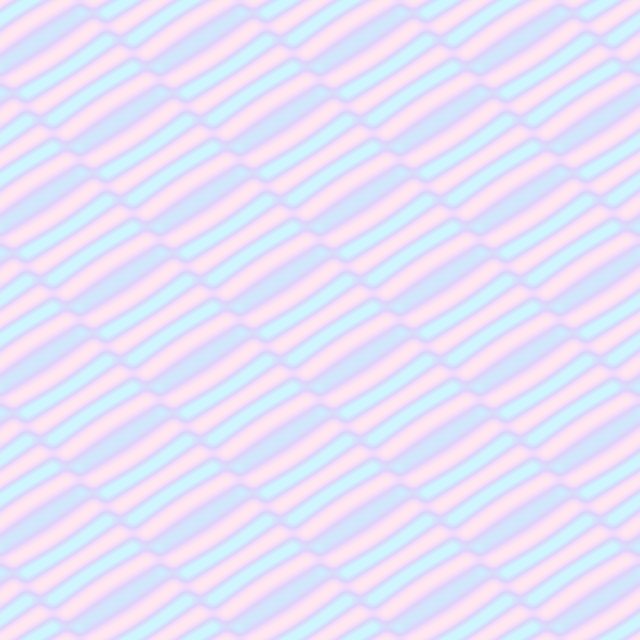
This pattern is drawn by a Shadertoy shader. Its source:

```glsl
// Pastel diagonal brush bands on a diamond lattice, four repeats each way.
// Each diamond holds three slanted strokes, one swollen into a pale lens;
// strokes fade at the diamond ends, and a signed wave picks the colour.

const float PI = 3.14159265;

// Soft ramp from pink troughs through lavender to cyan crests.
vec3 pastelRamp(float level) {
    vec3 color = vec3(0.995, 0.905, 0.935);
    color = mix(color, vec3(0.96, 0.86, 0.98), smoothstep(-0.95, -0.35, level));
    color = mix(color, vec3(0.87, 0.83, 0.98), smoothstep(-0.45, 0.10, level));
    color = mix(color, vec3(0.82, 0.90, 0.985), smoothstep(0.10, 0.52, level));
    return mix(color, vec3(0.81, 0.965, 1.0), smoothstep(0.50, 0.85, level));
}

// Strokes of one diamond: "along" is zero at its middle, "across" has period 1.
float strokeWave(float along, float across) {
    // Slant the strokes and measure the wrapped distance to the lens axis.
    float offset = fract(across - 0.21 * along) - 0.5;

    // Swell the lens in the middle, pushing its neighbours outward.
    float middle = cos(PI * clamp(along, -0.5, 0.5));
    offset -= 0.022 * middle * middle * sin(2.0 * PI * offset);

    // Three crests per period, with the lens crest held to pale blue.
    float wave = cos(6.0 * PI * offset);
    float lens = smoothstep(0.16, 0.06, abs(offset))
               * smoothstep(0.52, 0.36, abs(along));
    wave *= 1.0 - 0.43 * lens;

    // Taper at both ends.
    return wave * smoothstep(0.57, 0.40, abs(along));
}

void mainImage(out vec4 fragColor, in vec2 fragCoord) {
    vec2 p = 4.0 * fragCoord / iResolution.y;

    // Diagonal axes turn the diamond lattice into unit squares.
    float along = p.x + p.y;
    float across = p.x - p.y;
    float centered = fract(along + 0.5) - 0.5;

    // Sum the overlapping ends of neighbouring diamonds.
    float level = 0.0;
    for (int i = -1; i <= 1; i++) {
        level += strokeWave(centered - float(i), across);
    }

    fragColor = vec4(pastelRamp(level), 1.0);
}
```
